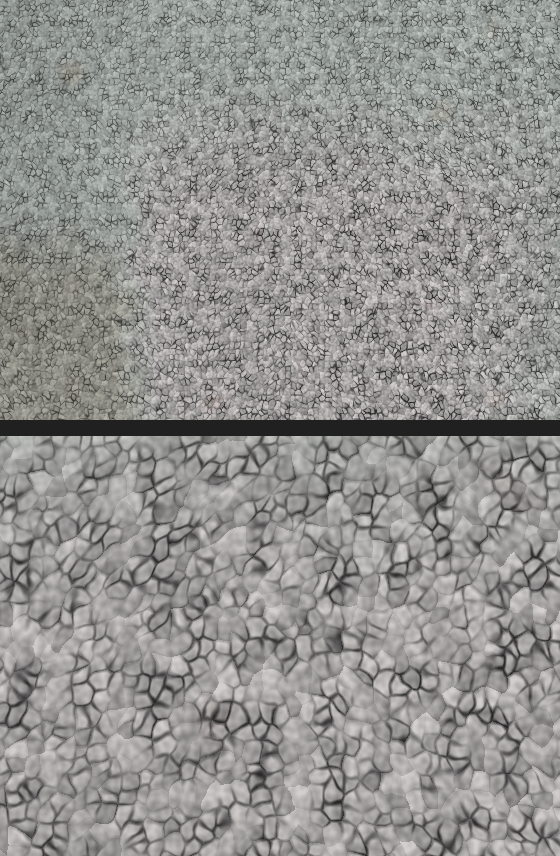
Top: the whole. Bottom: its middle third, enlarged.
Give the GLSL for this texture, as a Shadertoy shader.

```glsl
// Worn cut-pile carpet: small leaning tufts with dark, broken crevices.
// Jittered cells shape the tufts; gradient noise bends them, varies the
// crevice depth and adds fibres, and broad patches tint the grey pile.

#define TUFT_DENSITY 74.0
#define PERSPECTIVE 0.16
#define BEND 0.45
#define BASE_TONE 0.648
#define TUFT_VARIATION 0.15
#define CREVICE_DEPTH 0.36
#define CREVICE_WIDTH 0.34
#define SIDE_LIGHT 0.07
#define FIBRE_STRENGTH 0.13
#define STAIN_STRENGTH 0.5

// Integer hash giving two values from 0 to 1
vec2 hash2(vec2 cell) {
    uvec2 v = uvec2(ivec2(cell) + 4096);
    v = v * 1664525u + 1013904223u;
    v.x += v.y * 1664525u;
    v.y += v.x * 1664525u;
    v ^= v >> 16u;
    v.x += v.y * 1664525u;
    v.y += v.x * 1664525u;
    v ^= v >> 16u;
    return vec2(v & 65535u) / 65535.0;
}

float cornerSlope(vec2 cell, vec2 offset) {
    float angle = 6.28318 * hash2(cell).x;
    return dot(vec2(cos(angle), sin(angle)), offset);
}

// Gradient noise, roughly -0.7 to 0.7
float gradientNoise(vec2 p) {
    vec2 i = floor(p), f = p - i;
    vec2 u = f * f * f * (f * (f * 6.0 - 15.0) + 10.0);
    vec2 e = vec2(1.0, 0.0);
    float low = mix(cornerSlope(i, f), cornerSlope(i + e, f - e), u.x);
    float high = mix(cornerSlope(i + e.yx, f - e.yx),
                     cornerSlope(i + 1.0, f - 1.0), u.x);
    return mix(low, high, u.y);
}

// x: gap to the nearest tuft border, y: tuft random, z: light from upper left
vec3 tuftField(vec2 p, float lean) {
    vec2 home = floor(p), toTuft = vec2(0.0);
    float nearest = 9.0, second = 9.0, tuftRandom = 0.0;
    for (int y = -1; y <= 1; y++)
    for (int x = -1; x <= 1; x++) {
        vec2 cell = home + vec2(x, y);
        vec2 rnd = hash2(cell);
        vec2 d = p - cell - 0.08 - 0.84 * rnd;
        d = vec2(d.x + lean * d.y, d.y * 0.85);
        float dist = length(d);
        if (dist < nearest) {
            second = nearest;
            nearest = dist;
            toTuft = d;
            tuftRandom = fract(rnd.x * 17.3 + rnd.y * 31.7);
        } else {
            second = min(second, dist);
        }
    }
    return vec3(second - nearest, tuftRandom, dot(toTuft, vec2(-0.6, 0.8)));
}

void mainImage(out vec4 fragColor, in vec2 fragCoord) {
    vec2 uv = fragCoord / iResolution.xy;
    vec2 p = (fragCoord - vec2(0.5 * iResolution.x, 0.0)) / iResolution.y;

    // Pile coordinates: tufts shrink gently towards the far, upper edge
    vec2 pile = TUFT_DENSITY * vec2(p.x * (1.0 + PERSPECTIVE * p.y),
                                    p.y * (0.95 + 0.5 * PERSPECTIVE * p.y));
    vec2 bend = vec2(gradientNoise(pile * 0.8),
                     gradientNoise(pile * 0.8 + 211.0));

    // Broad worn patches
    float drift = gradientNoise(p * 4.0 + 31.0);
    float fineDrift = gradientNoise(p * 13.0 + 57.0);
    vec2 edge = uv + 0.09 * drift + 0.05 * fineDrift;
    float nearSide = 1.0 - smoothstep(0.5, 0.85, edge.y);
    float warm = nearSide * smoothstep(0.22, 0.32, edge.x)
               * (1.0 - 0.6 * smoothstep(0.8, 1.0, edge.x));
    float olive = (1.0 - smoothstep(0.2, 0.3, edge.x))
                * (1.0 - smoothstep(0.3, 0.5, edge.y));

    // Tufts and the shadows between them
    vec3 tuft = tuftField(pile + BEND * bend, 0.9 * drift + 0.35 * fineDrift);
    float crevice = 1.0 - smoothstep(0.0, CREVICE_WIDTH, tuft.x);
    float depth = smoothstep(-0.4, 0.45, gradientNoise(pile * 0.45 + 93.0));
    float contrast = 0.82 + 0.28 * warm + 0.12 * smoothstep(0.3, 0.8, uv.x);
    float fibres = gradientNoise(pile * 2.1 + 17.0)
                 + 0.6 * gradientNoise(pile * 1.1 + 71.0);

    float relief = TUFT_VARIATION * (tuft.y - 0.5)
                 - CREVICE_DEPTH * crevice * depth
                 + SIDE_LIGHT * tuft.z
                 + FIBRE_STRENGTH * fibres;
    float tone = BASE_TONE + contrast * relief + 0.03 * drift;
    tone += 0.015 * warm - 0.045 * olive;
    tone -= 0.05 * (1.0 - smoothstep(0.0, 0.3, uv.x));

    // Grey pile tinted greenish, pinkish or olive, with rare rusty stains
    vec3 tint = mix(vec3(0.975, 1.015, 0.985), vec3(1.012, 0.992, 0.992), warm);
    tint = mix(tint, vec3(1.005, 1.0, 0.94), olive);
    float stain = smoothstep(0.38, 0.65, gradientNoise(p * 9.0 + 140.0));
    tint *= mix(vec3(1.0), vec3(1.0, 0.92, 0.87), STAIN_STRENGTH * stain);

    fragColor = vec4(clamp(tone, 0.16, 0.82) * tint, 1.0);
}
```
